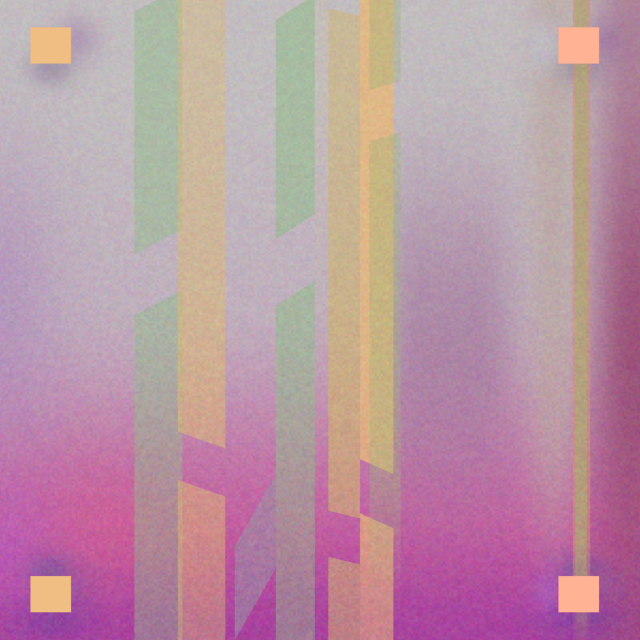
Give the GLSL for this background, as a three.js fragment shader.

```glsl
// Grainy lavender to magenta gradient with slanted translucent bars and four corner squares.
varying vec2 vUv;

const float SOFT = 0.0012;

vec3 hash3(vec2 cell) {
  vec3 q = vec3(dot(cell, vec2(127.1, 311.7)), dot(cell, vec2(269.5, 183.3)), dot(cell, vec2(419.2, 371.9)));
  return fract(sin(q) * 43758.55);
}

// Smooth coloured value noise, centred on zero
vec3 grain(vec2 p) {
  vec2 cell = floor(p);
  vec2 f = fract(p);
  f = f * f * (3.0 - 2.0 * f);
  vec3 low = mix(hash3(cell), hash3(cell + vec2(1.0, 0.0)), f.x);
  vec3 high = mix(hash3(cell + vec2(0.0, 1.0)), hash3(cell + vec2(1.0)), f.x);
  return mix(low, high, f.y) - 0.5;
}

float span(float v, float low, float high) {
  return smoothstep(low - SOFT, low + SOFT, v) * (1.0 - smoothstep(high - SOFT, high + SOFT, v));
}

float bell(float v, float center, float width) {
  float d = (v - center) / width;
  return exp(-d * d);
}

float glow(vec2 p, vec2 center, vec2 size) {
  vec2 d = (p - center) / size;
  return exp(-dot(d, d));
}

// Upright bar with slanted ends and one gap; heights are taken at its left side
float bar(vec2 p, float left, float right, float slope, float top, float gapTop, float gapBottom) {
  float y = p.y - slope * (p.x - left);
  return span(p.x, left, right) * (span(y, gapTop, top) + span(y, -2.0, gapBottom));
}

vec3 backdrop(vec2 p) {
  vec3 magenta = mix(vec3(0.66, 0.26, 0.62), vec3(0.76, 0.35, 0.62), smoothstep(0.0, 0.2, p.y));
  vec3 lavender = mix(vec3(0.75, 0.69, 0.74), vec3(0.76, 0.74, 0.75), smoothstep(0.5, 0.9, p.y));
  vec3 color = mix(magenta, lavender, smoothstep(0.1, 0.56, p.y));

  // Rose and violet light on the left
  color = mix(color, vec3(0.82, 0.38, 0.57), 0.55 * glow(p, vec2(0.17, 0.18), vec2(0.13, 0.1)));
  color = mix(color, vec3(0.67, 0.5, 0.73), 0.5 * glow(p, vec2(0.0, 0.52), vec2(0.09, 0.24)));
  color = mix(color, vec3(0.72, 0.36, 0.74), 0.6 * glow(p, vec2(0.0, 0.14), vec2(0.08, 0.1)));

  // Mauve column, tan column and wine edge on the right
  float mauve = smoothstep(0.56, 0.66, p.x) * (1.0 - smoothstep(0.74, 0.85, p.x));
  color = mix(color, vec3(0.63, 0.45, 0.6), 0.62 * mauve * bell(p.y, 0.46, 0.25));
  color = mix(color, vec3(0.73, 0.65, 0.63), 0.7 * bell(p.x, 0.865, 0.042) * smoothstep(0.0, 0.4, p.y));
  float wine = smoothstep(0.88, 0.99, p.x) * (0.5 + 0.42 * bell(p.y, 0.45, 0.3));
  return mix(color, vec3(0.6, 0.3, 0.46), wine);
}

void main() {
  vec2 p = vUv;
  vec3 color = backdrop(p);

  // Smudges around each corner square
  for (int i = 0; i < 4; i++) {
    vec2 side = vec2(mod(float(i), 2.0), floor(float(i) / 2.0));
    vec2 center = mix(vec2(0.0794, 0.0716), vec2(0.9043, 0.929), side);
    vec3 shade = mix(vec3(0.42, 0.34, 0.6), vec3(0.54, 0.48, 0.59), side.y);
    float inward = 1.0 - 2.0 * side.y;
    color = mix(color, shade, 0.55 * glow(p, center + vec2(0.0, 0.035 * inward), vec2(0.035, 0.028)));
    color = mix(color, vec3(0.56, 0.36, 0.62), 0.35 * glow(p, center + vec2(0.04, 0.01), vec2(0.035, 0.035)));
    color = mix(color, vec3(0.45, 0.25, 0.62), 0.5 * (1.0 - side.y) * glow(p, center - vec2(0.0, 0.04), vec2(0.06, 0.03)));
  }
  color = mix(color, vec3(0.75, 0.75, 0.8), 0.7 * glow(p, vec2(0.85, 0.93), vec2(0.028, 0.04)));
  color = mix(color, vec3(0.67, 0.38, 0.78), 0.5 * glow(p, vec2(0.855, 0.075), vec2(0.025, 0.035)));

  // Green and amber bars
  vec3 green = vec3(0.58, 0.73, 0.55);
  vec3 amber = vec3(0.86, 0.72, 0.46);
  vec3 ochre = vec3(0.81, 0.7, 0.44);
  float lift = smoothstep(0.0, 0.6, p.y);
  float amberFade = 0.4 + 0.18 * bell(p.y, 0.4, 0.3);
  color = mix(color, green, mix(0.42, 0.5, lift) * bar(p, 0.21, 0.285, 0.52, 0.982, 0.603, 0.508));
  color = mix(color, amber, amberFade * bar(p, 0.278, 0.352, -0.35, 2.0, 0.3255, 0.25));
  float sliver = span(p.x, 0.367, 0.431) * span(p.y - 1.75 * (p.x - 0.367), 0.0, 0.147);
  color = mix(color, vec3(0.6, 0.58, 0.64), 0.55 * sliver);
  color = mix(color, green, mix(0.45, 0.58, lift) * bar(p, 0.431, 0.492, 0.65, 0.969, 0.626, 0.522));
  color = mix(color, amber, 0.1 * span(p.x, 0.492, 0.513) * p.y);
  color = mix(color, ochre, (amberFade + 0.1) * bar(p, 0.513, 0.5625, -0.24, 0.987, 0.202, 0.13));
  float bright = bar(p, 0.5625, 0.6146, -0.45, 2.0, 0.2826, 0.198);
  color = mix(color, vec3(0.9, 0.72, 0.48), mix(0.55, 0.82, smoothstep(0.0, 0.35, p.y)) * bright);
  float olive = bar(p, 0.577, 0.626, 0.3, 2.0, 0.859, 0.779);
  color = mix(color, vec3(0.63, 0.7, 0.48), 0.38 * olive * smoothstep(0.02, 0.28, p.y));

  // Thin stripe on the right, amber with an olive core
  float stripeFade = smoothstep(-0.05, 0.2, p.y);
  color = mix(color, vec3(0.8, 0.58, 0.45), 0.6 * stripeFade * span(p.x, 0.895, 0.922));
  color = mix(color, vec3(0.67, 0.66, 0.47), 0.65 * stripeFade * span(p.x, 0.899, 0.917));

  // Fine speckle, calmer near the top
  color += (grain(p * 300.0) * 0.075 + grain(p * 170.0 + 40.0) * 0.04) * mix(1.0, 0.65, p.y);

  // Flat corner squares
  vec2 mirrored = vec2(abs(p.x - 0.4918), abs(p.y - 0.5003));
  vec2 offset = abs(mirrored - vec2(0.4125, 0.4287)) - vec2(0.0317, 0.0283);
  float square = 1.0 - smoothstep(-SOFT, SOFT, max(offset.x, offset.y));
  color = mix(color, mix(vec3(0.94, 0.74, 0.51), vec3(1.0, 0.7, 0.58), step(0.5, p.x)), square);

  gl_FragColor = vec4(color, 1.0);
}
```
